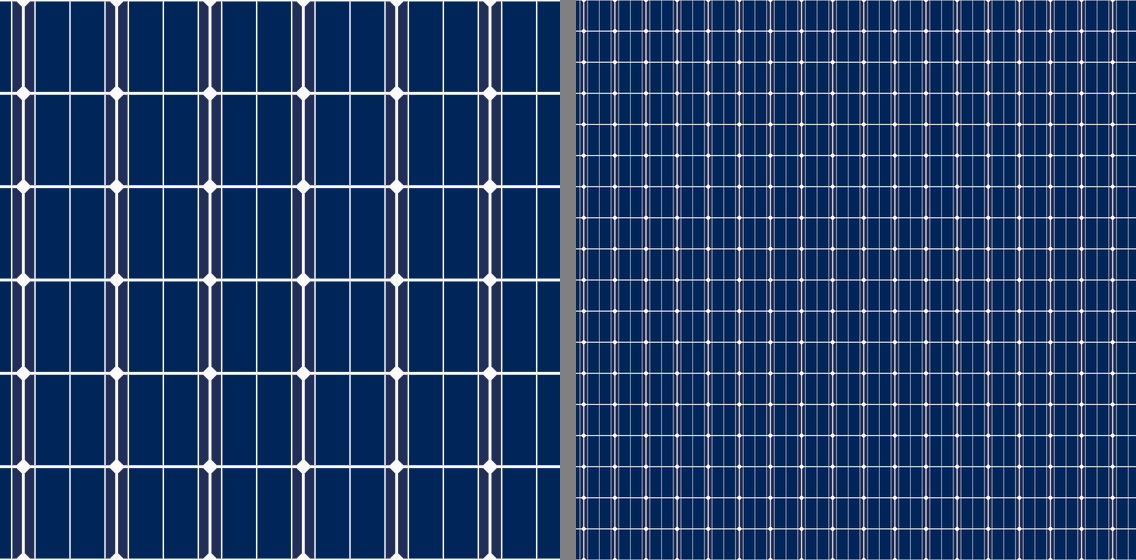
Left, the tile; right, the same tile 3 across and 3 down.
Reproduce this pattern procedurally as a Shadertoy shader.

```glsl
// Solar panel: a grid of dark blue cells with clipped corners, white gaps and thin busbars.

const float REPEATS       = 6.0;      // cells across and down
const float GAP_OFFSET    = 0.25;     // first vertical gap; lengths below are in cells
const float GAP_HALF      = 0.0156;   // half width of the gaps between cells
const float BUSBAR_HALF   = 0.0078;   // half width of the busbars
const float SIDE_BUSBAR   = 0.125;    // distance of the side busbars from the gap
const float MIDDLE_BUSBAR = 0.5;      // distance of the middle busbar from the gap
const float DIAMOND_REACH = 0.088;    // centre to tip of the corner diamonds

const vec3 CELL_BLUE  = vec3(0.00, 0.15, 0.35);
const vec3 EDGE_STRIP = vec3(0.13, 0.18, 0.34);
const vec3 LINE_WHITE = vec3(0.98);

// Share of a pixel covered by a band of the given half width.
float band(float offset, float halfWidth, float pixel) {
    float near = max(offset - 0.5 * pixel, -halfWidth);
    float far  = min(offset + 0.5 * pixel,  halfWidth);
    return clamp((far - near) / pixel, 0.0, 1.0);
}

// Smoothed diamond around the origin.
float diamond(vec2 p, float reach, float pixel) {
    float dist = (abs(p.x) + abs(p.y) - reach) * 0.70711;
    return clamp(0.5 - dist / pixel, 0.0, 1.0);
}

void mainImage(out vec4 fragColor, in vec2 fragCoord) {
    vec2 grid  = REPEATS * fragCoord / iResolution.xy;
    vec2 pixel = REPEATS / iResolution.xy;

    // Mirrored distance from the nearest crossing of two gaps
    vec2 p = abs(fract(grid - vec2(GAP_OFFSET, 0.0) + 0.5) - 0.5);

    // Cell face with the duller strips beside the vertical gap
    vec3 color = mix(CELL_BLUE, EDGE_STRIP, band(p.x, SIDE_BUSBAR, pixel.x));

    // Busbars
    float lines = max(band(p.x - SIDE_BUSBAR, BUSBAR_HALF, pixel.x),
                      band(p.x - MIDDLE_BUSBAR, BUSBAR_HALF, pixel.x));

    // Gaps between cells and diamonds at their corners
    lines = max(lines, band(p.x, GAP_HALF, pixel.x));
    lines = max(lines, band(p.y, GAP_HALF, pixel.y));
    lines = max(lines, diamond(p, DIAMOND_REACH, max(pixel.x, pixel.y)));

    fragColor = vec4(mix(color, LINE_WHITE, lines), 1.0);
}
```
